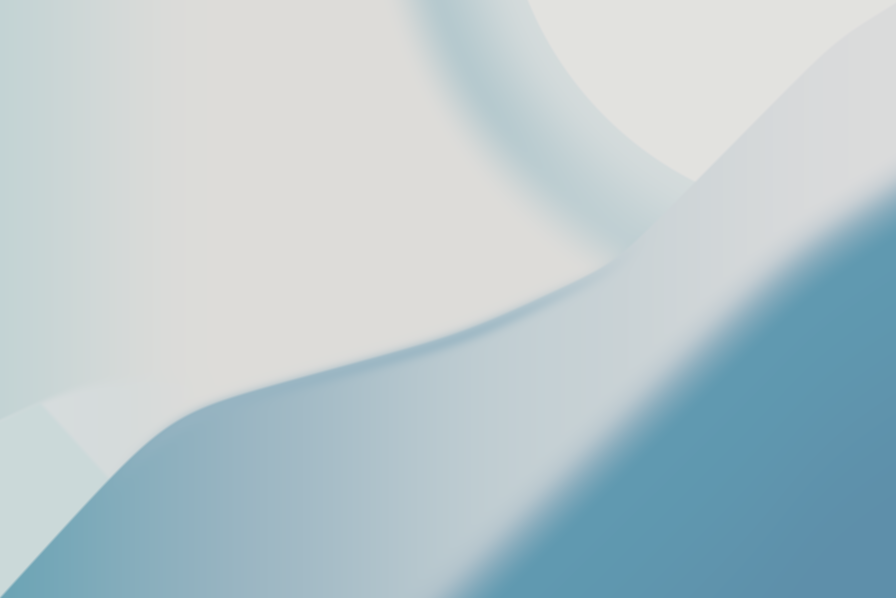
Give the GLSL for this background, as a Shadertoy shader.

```glsl
// Soft abstract backdrop: a pale disc with a shaded ring, a folded sheet and two
// flowing waves. Wave profiles are straight lines bent by soft ramps; colours
// come from smooth gradients and signed distances, layered from back to front.

const vec2  CANVAS      = vec2(1.5, 1.0);
const vec2  DISC_CENTER = vec2(1.429, 1.222);
const float DISC_RADIUS = 0.589;
const float RING_RADIUS = 0.745;
const float EDGE_SOFT   = 0.003;
const float LINE_WIDTH  = 0.013;

const vec3 MIST       = vec3(0.755, 0.825, 0.830);
const vec3 PAPER      = vec3(0.865, 0.862, 0.852);
const vec3 DISC       = vec3(0.888, 0.885, 0.876);
const vec3 RING_DARK  = vec3(0.705, 0.785, 0.805);
const vec3 RING_LIGHT = vec3(0.830, 0.858, 0.860);
const vec3 SHEET      = vec3(0.840, 0.862, 0.865);
const vec3 PANE       = vec3(0.790, 0.848, 0.850);
const vec3 TEAL       = vec3(0.390, 0.630, 0.700);
const vec3 STEEL      = vec3(0.595, 0.705, 0.757);
const vec3 SILVER     = vec3(0.770, 0.815, 0.830);
const vec3 PEARL      = vec3(0.855, 0.858, 0.860);
const vec3 LINE       = vec3(0.590, 0.705, 0.760);
const vec3 SEA        = vec3(0.375, 0.600, 0.690);
const vec3 SEA_DEEP   = vec3(0.368, 0.560, 0.665);
const vec3 HAZE       = vec3(0.640, 0.720, 0.770);

// Smooth ramp: zero before the bend, slope one after it
float bend(float x, float w) {
    return max(x, 0.0) + w * log(1.0 + exp(-abs(x) / w));
}

float upperWave(float x) {
    return 1.1 * x - 0.83 * bend(x - 0.28, 0.04) + 0.20 * bend(x - 0.78, 0.04)
         + 0.54 * bend(x - 1.03, 0.02) - 0.40 * bend(x - 1.40, 0.02);
}

float lowerWave(float x) {
    return 0.98 * (x - 0.742) - 0.35 * bend(x - 1.33, 0.04);
}

float sheetTop(float x) {
    return 0.297 + 0.45 * x - 0.40 * bend(x - 0.14, 0.03);
}

// Approximate distance to a profile, from its height and slope
float profileDistance(float y, float before, float here, float after, float stepX) {
    float slope = (after - before) / (2.0 * stepX);
    return (y - here) * inversesqrt(1.0 + slope * slope);
}

// One inside (negative distance), zero outside
float inside(float d, float softness) {
    return 1.0 - smoothstep(-softness, softness, d);
}

vec3 backdrop(vec2 p) {
    vec3 col = mix(MIST, PAPER, smoothstep(-0.08, 0.36, p.x));

    // Ring with a dark, blurred rim, then the crisp disc
    float r = distance(p, DISC_CENTER);
    vec3 band = mix(RING_LIGHT, RING_DARK, smoothstep(DISC_RADIUS, RING_RADIUS, r));
    band = mix(band, RING_LIGHT, 0.35 * smoothstep(0.85, 0.60, p.y));
    col = mix(col, band, 1.0 - smoothstep(RING_RADIUS - 0.025, RING_RADIUS + 0.075, r));
    return mix(col, DISC, inside(r - DISC_RADIUS, EDGE_SOFT));
}

vec3 foldedSheet(vec3 col, vec2 p) {
    float top = p.y - sheetTop(p.x);
    float fade = 1.0 - smoothstep(0.08, 0.38, p.x);
    col = mix(col, SHEET, fade * inside(top, 0.004 + 0.06 * p.x));

    // Pane left of the diagonal crease
    float crease = (p.y - 0.326 + 1.1 * (p.x - 0.068)) / 1.487;
    return mix(col, PANE, 0.85 * inside(crease, 0.005) * inside(top, 0.006));
}

vec3 waveColor(float x) {
    vec3 col = mix(TEAL, STEEL, smoothstep(-0.15, 0.46, x));
    col = mix(col, SILVER, smoothstep(0.30, 0.95, x));
    return mix(col, PEARL, smoothstep(0.85, 1.48, x));
}

void mainImage(out vec4 fragColor, in vec2 fragCoord) {
    vec2 p = fragCoord / iResolution.xy * CANVAS;
    float softness = max(EDGE_SOFT, 1.0 / iResolution.y);
    float e = 0.005;

    vec3 col = foldedSheet(backdrop(p), p);

    // Pale wave with a darker line under its crest
    float dUpper = profileDistance(p.y, upperWave(p.x - e), upperWave(p.x),
                                   upperWave(p.x + e), e);
    col = mix(col, waveColor(p.x), inside(dUpper, softness));
    float line = exp(-pow((dUpper + 0.009) / LINE_WIDTH, 2.0));
    float lineFade = smoothstep(0.15, 0.35, p.x) * (1.0 - smoothstep(0.75, 1.12, p.x));
    col = mix(col, LINE, 0.75 * line * lineFade);

    // Deep wave, blurred through a grey haze
    float dLower = profileDistance(p.y, lowerWave(p.x - e), lowerWave(p.x),
                                   lowerWave(p.x + e), e);
    vec3 sea = mix(SEA, SEA_DEEP, smoothstep(0.05, 0.50, -dLower));
    col = mix(col, HAZE, 0.9 * inside(dLower - 0.012, 0.045));
    col = mix(col, sea, inside(dLower + 0.024, 0.050));

    fragColor = vec4(col, 1.0);
}
```
